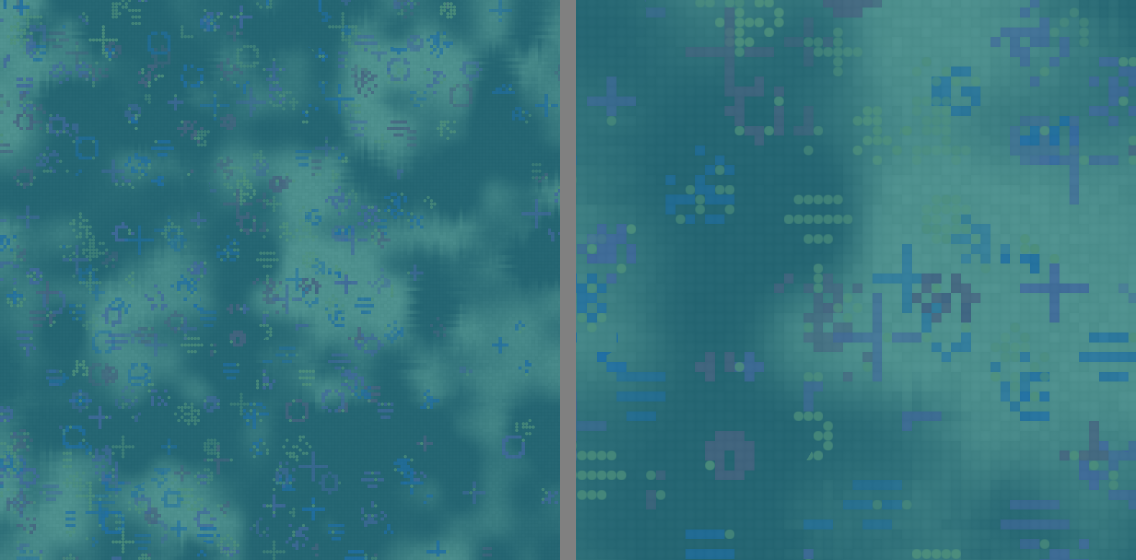
Left: the whole. Right: its middle third, enlarged.
Write a WebGL 1 fragment shader that draws this texture.

```glsl
precision highp float;
uniform vec2 u_resolution;

const float CELLS = 170.6667;

float hash(vec2 p) {
  vec3 q = fract(vec3(p.xyx) * 0.1031);
  q += dot(q, q.yzx + 33.33);
  return fract((q.x + q.y) * q.z);
}

float noise(vec2 p) {
  vec2 i = floor(p), f = fract(p);
  f = f * f * (3.0 - 2.0 * f);
  float low = mix(hash(i), hash(i + vec2(1.0, 0.0)), f.x);
  float high = mix(hash(i + vec2(0.0, 1.0)), hash(i + 1.0), f.x);
  return mix(low, high, f.y);
}

// Open water: the right side is calmer and darker
float calm(vec2 p) {
  return smoothstep(0.62, 0.85, p.x + 0.28 * (noise(p * 4.0 + 7.0) - 0.5));
}

// Soft patches of light, drifting out of step along rows and columns
float glow(vec2 p) {
  vec2 cell = floor(p * CELLS);
  vec2 slip = vec2(hash(vec2(cell.y, 3.0)), hash(vec2(cell.x, 9.0))) - 0.5;
  vec2 q = p + slip * 0.016 * smoothstep(0.4, 0.7, noise(p * 9.0 + 50.0));
  float n = 0.6 * noise(q * 9.0 + 11.0) + 0.4 * noise(q * 17.0 + 31.0);
  n += 0.2 * (noise(q * 3.5 + 80.0) - 0.5) - 0.09 * calm(p);
  return smoothstep(0.32, 0.82, n);
}

vec3 accent(float pick) {
  if (pick < 0.32) return vec3(0.12, 0.43, 0.64);
  if (pick < 0.64) return vec3(0.25, 0.41, 0.61);
  if (pick < 0.85) return vec3(0.30, 0.56, 0.48);
  return vec3(0.27, 0.39, 0.50);
}

// Small cell figures: ring, plus, bars, or ragged scatter
float figure(vec2 d, float kind, float size, float grain) {
  vec2 a = abs(d);
  float r = length(d);
  if (kind < 0.2) return step(abs(r - size * 0.75), 0.75) * step(0.12, grain);
  if (kind < 0.4) return step(min(a.x, a.y), 0.5) * step(max(a.x, a.y), size);
  if (kind < 0.58) {
    float bars = step(mod(d.y + 12.0, 2.0), 0.5) * step(a.y, 2.5);
    return bars * step(a.x, size * (0.4 + 0.6 * hash(vec2(d.y + 20.0, size))));
  }
  return step(r, size) * step(0.3 + 0.4 * r / size, grain);
}

vec3 surface(vec2 p) {
  vec2 grid = p * CELLS;
  vec2 cell = floor(grid);
  vec2 local = fract(grid) - 0.5;
  vec2 center = (cell + 0.5) / CELLS;
  float light = glow(mix(center, p, 0.4));
  vec3 color = mix(vec3(0.143, 0.397, 0.447), vec3(0.305, 0.565, 0.555), light);
  float quiet = calm(center);

  // Layers of scattered figures, each in its own shifted tiling
  for (int k = 0; k < 5; k++) {
    float layer = float(k);
    vec2 q = cell + vec2(5.0, 8.0) * layer + 100.0;
    vec2 tile = floor(q / 13.0);
    vec2 seed = tile + layer * 37.0;
    vec2 jitter = vec2(hash(seed + 1.7), hash(seed + 5.3));
    vec2 d = q - tile * 13.0 - floor(4.0 + 5.0 * jitter);
    float size = 2.0 + floor(3.0 * hash(seed + 8.1));
    float grain = hash(cell + layer * 19.0);
    float chance = mix(0.53, 0.12, quiet) * (0.65 + 0.7 * light);
    float shown = step(hash(seed + 12.9), chance);
    float mark = shown * figure(d, hash(seed + 21.3), size, grain);
    float hue = hash(seed + 30.7);
    if (grain > 0.91) hue = 0.75;
    float dot_ = 1.0 - smoothstep(0.4, 0.6, length(local));
    float shape = hue > 0.64 && hue < 0.85 ? dot_ : 1.0;
    float strength = 0.45 + 0.4 * hash(seed + 44.1);
    color = mix(color, accent(hue), mark * shape * strength);
  }

  // Woven dot relief and faint unevenness between cells
  color += 0.012 * (0.5 - smoothstep(0.2, 0.65, length(local)));
  color += 0.014 * (hash(cell + 70.0) - 0.5) * (0.4 + light);
  return color;
}

void main() {
  vec3 sum = vec3(0.0);
  for (int y = 0; y < 2; y++) {
    for (int x = 0; x < 2; x++) {
      vec2 offset = vec2(float(x), float(y)) * 0.5 - 0.25;
      sum += surface((gl_FragCoord.xy + offset) / u_resolution.y);
    }
  }
  gl_FragColor = vec4(sum * 0.25, 1.0);
}
```
